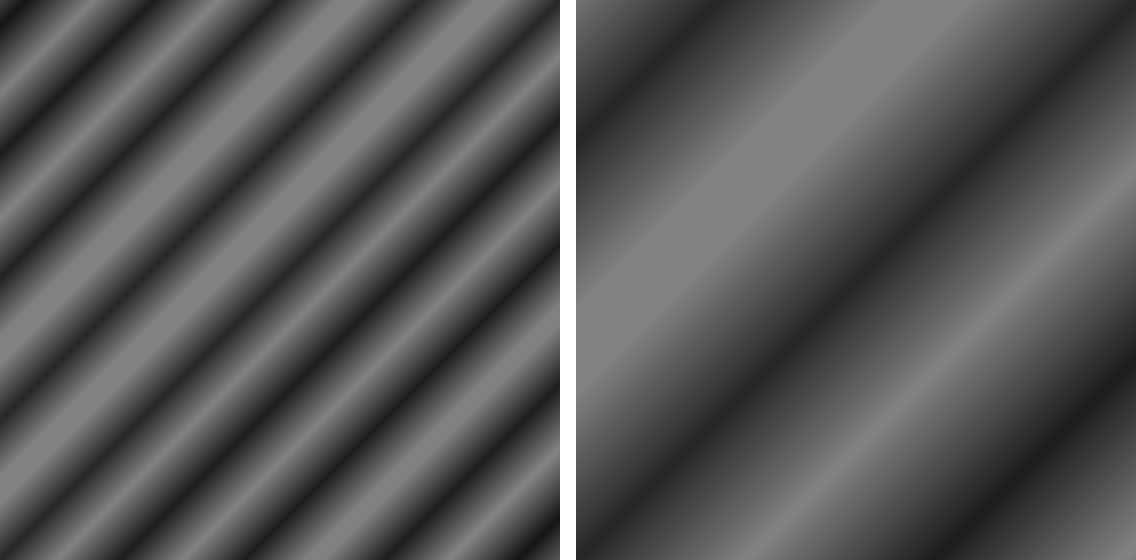
Left: the whole. Right: its middle third, enlarged.
Write a three.js fragment shader that draws this pattern.

```glsl
// Diagonal grey folds: nine dark creases run from lower left to upper right.
// Each crease is a linear valley in a flat light sheet; its position and
// half-width drift by a slow beat, so gaps close to a ridge or open to a band.

#define CREASES 4          // creases on each side of the middle one
#define MIDDLE 0.9818      // mean place of the middle crease across the folds
#define SPACING 0.2344     // mean distance between creases
#define SWAY 0.0195        // largest shift of a crease
#define HALF_WIDTH 0.099   // half-width of the middle valley
#define WIDENING 0.0013    // extra half-width towards the corners
#define SWELL 0.0117       // extra half-width just beyond the middle
#define SLOPE 3.6          // darkening per unit of depth
#define LIGHT 0.508        // grey of the flat sheet

varying vec2 vUv;

// Place of crease k, swaying in a beat of two waves
float creaseCenter(float k) {
  return MIDDLE + SPACING * k + SWAY * cos(1.5708 * k + 0.19) * cos(0.34 * k);
}

// Half-width of the valley around crease k
float valleyHalfWidth(float k) {
  float offset = k - 1.3;
  return HALF_WIDTH + WIDENING * k * k + SWELL * exp(-1.5 * offset * offset);
}

void main() {
  // Runs from the upper left corner (0) to the lower right corner (2)
  float across = vUv.x + 1.0 - vUv.y;

  // The deepest valley wins, and the flat sheet has no depth
  float depth = 0.0;
  for (int i = -CREASES; i <= CREASES; i++) {
    float k = float(i);
    depth = max(depth, valleyHalfWidth(k) - abs(across - creaseCenter(k)));
  }

  gl_FragColor = vec4(vec3(LIGHT - SLOPE * depth), 1.0);
}
```
